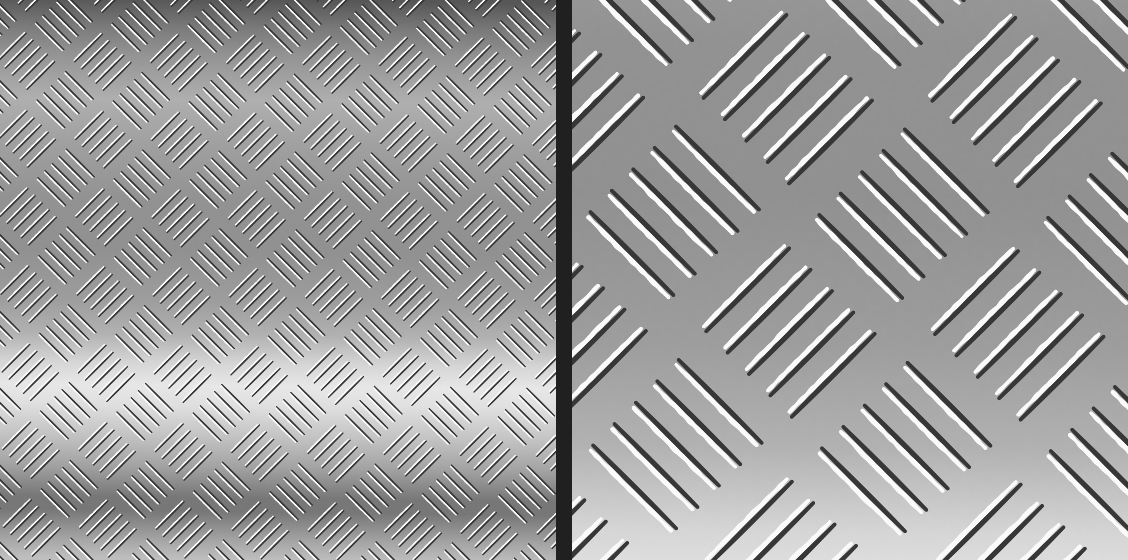
Left: the whole. Right: its middle third, enlarged.
A Shadertoy shader for this texture:

```glsl
// Steel tread plate: a basket weave of five-line grooves under banded light.

const int STOPS = 18;
// x: height on the plate, y: brightness of the sheen
const vec2 SHEEN[STOPS] = vec2[STOPS](
    vec2(0.0, 0.75), vec2(0.03, 0.66), vec2(0.085, 0.47), vec2(0.11, 0.47),
    vec2(0.165, 0.64), vec2(0.22, 0.77), vec2(0.275, 0.88), vec2(0.31, 0.91),
    vec2(0.35, 0.84), vec2(0.40, 0.70), vec2(0.46, 0.62), vec2(0.55, 0.57),
    vec2(0.64, 0.575), vec2(0.74, 0.63), vec2(0.82, 0.69), vec2(0.90, 0.58),
    vec2(0.95, 0.48), vec2(1.0, 0.34));

const vec3 GROOVE_COLOR = vec3(0.22, 0.215, 0.22);
const vec3 GLINT_COLOR = vec3(0.98);

const mat2 LATTICE = mat2(0.1362, -0.0017, -0.0016, 0.1389); // slightly skewed repeat
const vec2 ANCHOR = vec2(0.4583, 0.6087);                    // centre of one rising group
const float LINE_SPACING = 0.018;
const float HALF_LENGTH = 0.0365;
const float HALF_WIDTH = 0.00155;

vec2 hashGradient(vec2 cell) {
    float angle = 6.2832 * fract(sin(dot(cell, vec2(127.1, 311.7))) * 43758.5);
    return vec2(cos(angle), sin(angle));
}

float gradientNoise(vec2 p) {
    vec2 i = floor(p), f = fract(p);
    vec2 u = f * f * f * (f * (f * 6.0 - 15.0) + 10.0);
    vec2 r = vec2(1.0, 0.0);
    float low = mix(dot(hashGradient(i), f),
                    dot(hashGradient(i + r), f - r), u.x);
    float high = mix(dot(hashGradient(i + r.yx), f - r.yx),
                     dot(hashGradient(i + 1.0), f - 1.0), u.x);
    return mix(low, high, u.y);
}

float sheen(float height) {
    float value = SHEEN[0].y;
    for (int i = 1; i < STOPS; i++) {
        float t = (height - SHEEN[i - 1].x) / (SHEEN[i].x - SHEEN[i - 1].x);
        value = mix(value, SHEEN[i].y, clamp(t, 0.0, 1.0));
    }
    return value;
}

// Coverage of a stroke with slightly tapering ends
float stroke(float along, float across, float halfLength, float halfWidth, float blur) {
    float taper = along / halfLength;
    float width = halfWidth * (1.0 - 0.3 * taper * taper);
    float d = length(vec2(max(abs(along) - halfLength + halfWidth, 0.0), across)) - width;
    return 1.0 - smoothstep(-blur, blur, d);
}

// Offset from the nearest repeat of a group
vec2 nearestGroup(vec2 p, vec2 shift) {
    vec2 cell = inverse(LATTICE) * (p - ANCHOR) - shift;
    return LATTICE * (cell - round(cell));
}

// Five parallel grooves, each with a glint along its lit side
vec3 engrave(vec3 base, vec2 local, vec2 litSide, float wear, float blur) {
    float along = dot(local, vec2(litSide.y, -litSide.x));
    float across = dot(local, litSide);
    across -= LINE_SPACING * clamp(round(across / LINE_SPACING), -2.0, 2.0);
    float glintWidth = HALF_WIDTH * (1.0 + 0.5 * wear);
    float glint = stroke(along, across - HALF_WIDTH, HALF_LENGTH * 0.97, glintWidth, blur);
    float groove = stroke(along, across + HALF_WIDTH, HALF_LENGTH, HALF_WIDTH, blur);
    base = mix(base, GLINT_COLOR, glint);
    return mix(base, GROOVE_COLOR, groove);
}

void mainImage(out vec4 fragColor, in vec2 fragCoord) {
    vec2 p = fragCoord / iResolution.y;
    float blur = 0.5 / iResolution.y;

    // Metal: tilted light bands with a very fine grain
    float grain = gradientNoise(p * 210.0);
    float light = sheen(p.y + 0.012 * (p.x - 0.5)) + 0.006 * grain;
    vec3 color = light * vec3(1.0, 0.995, 1.0);

    // Rising and falling groups alternate on the diagonal
    float wear = gradientNoise(p * 170.0 + 31.0);
    vec2 rising = nearestGroup(p, vec2(0.0));
    vec2 falling = nearestGroup(p, vec2(0.5));
    color = engrave(color, rising, normalize(vec2(-1.0, 1.0)), wear, blur);
    color = engrave(color, falling, normalize(vec2(-1.0, -1.0)), wear, blur);

    fragColor = vec4(clamp(color, 0.0, 1.0), 1.0);
}
```
